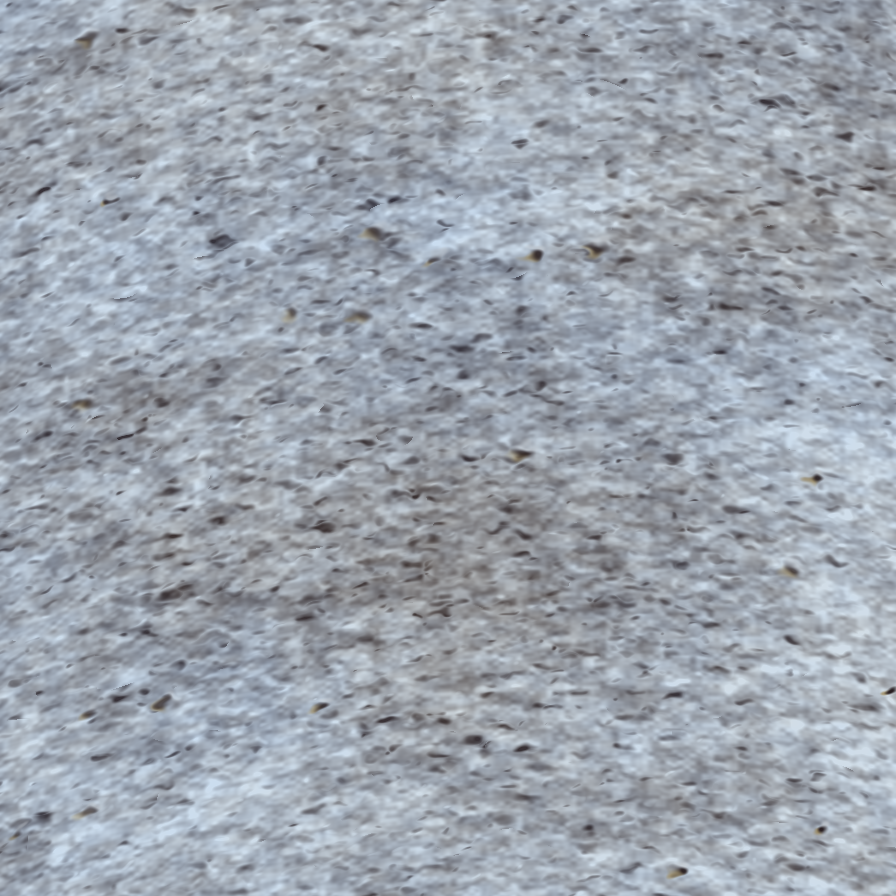
Reproduce this texture procedurally as a three.js fragment shader.

```glsl
// Weathered blue-grey ground seen at a slant: soft pale and brownish patches,
// fine streaks along a bending flow, and scattered dark and light flecks.
// Layered value noise makes the mottling, jittered cells place the flecks.
varying vec2 vUv;

vec2 hash2(vec2 p) {
  vec2 k = vec2(dot(p, vec2(127.1, 311.7)), dot(p, vec2(269.5, 183.3)));
  return fract(sin(k) * 43758.55);
}

float valueNoise(vec2 p) {
  vec2 cell = floor(p);
  vec2 f = fract(p);
  f = f * f * (3.0 - 2.0 * f);
  float low = mix(hash2(cell).x, hash2(cell + vec2(1.0, 0.0)).x, f.x);
  float high = mix(hash2(cell + vec2(0.0, 1.0)).x, hash2(cell + 1.0).x, f.x);
  return mix(low, high, f.y);
}

// Zero-centred noise
float grain(vec2 p) {
  return valueNoise(p) - 0.5;
}

// Soft ellipses, one per chosen cell; radius is measured in cells
float flecks(vec2 p, float share, float radius, float seed) {
  vec2 cell = floor(p);
  float cover = 0.0;
  for (int j = -1; j <= 1; j++) {
    for (int i = -1; i <= 1; i++) {
      vec2 id = cell + vec2(float(i), float(j));
      vec2 spot = hash2(id + seed);
      vec2 trait = hash2(id + seed + 57.3);
      vec2 d = p - id - spot;
      d.y += d.x * (trait.y - 0.5) * 0.7;
      float size = radius * mix(0.5, 1.2, trait.y);
      float mask = 1.0 - smoothstep(0.2, 1.3, length(d) / size);
      cover = max(cover, mask * step(trait.x, share) * mix(0.4, 1.0, spot.x));
    }
  }
  return cover;
}

void main() {
  // Flow rises to the right at the left edge and levels out at the right
  vec2 flow = vec2(vUv.x, vUv.y - 0.30 * vUv.x + 0.22 * vUv.x * vUv.x);
  vec2 ragged = flow + vec2(0.014, 0.007) * vec2(grain(flow * vec2(75.0, 120.0)),
                                                  grain(flow * vec2(80.0, 110.0) + 31.0));

  // Broad patches
  float patches = 0.23 * grain(flow * vec2(3.2, 4.5) + 7.0)
                + 0.18 * grain(flow * vec2(7.0, 12.0) + 19.0)
                + 0.17 * grain(flow * vec2(14.0, 28.0) + 43.0);
  float paleCorner = smoothstep(0.55, 0.95, vUv.x) * smoothstep(0.75, 0.25, vUv.y);

  // Streaks and fine grain
  float streaks = 0.34 * grain(ragged * vec2(32.0, 82.0) + 3.0)
                + 0.50 * grain(ragged * vec2(64.0, 145.0) + 11.0)
                + 0.34 * grain(flow * vec2(150.0, 230.0) + 23.0);
  float tone = 0.74 + patches + streaks + 0.07 * paleCorner;

  // Small flecks, dark ones denser in the darker patches
  float density = clamp(0.17 - 0.6 * patches, 0.06, 0.34);
  float dark = flecks(ragged * vec2(36.0, 92.0), density, 0.42, 5.0);
  float darkFine = flecks(ragged * vec2(58.0, 130.0), density, 0.45, 71.0);
  float light = flecks(ragged * vec2(48.0, 100.0), 0.20, 0.42, 137.0);
  tone += 0.22 * light - 0.70 * dark - 0.42 * darkFine;

  vec3 shadow = vec3(0.32, 0.31, 0.335);
  vec3 pale = vec3(0.73, 0.775, 0.82);
  vec3 color = mix(shadow, pale, clamp(tone, -0.25, 1.2));

  // Brownish and bluish drift of the hue
  float warmth = 0.8 * grain(flow * vec2(4.0, 6.0) + 83.0) - patches
               + 0.6 * grain(flow * vec2(50.0, 90.0) + 97.0);
  color += warmth * vec3(0.030, 0.0, -0.042);

  // Rare small pits with an ochre fringe and a pale rim
  vec2 pitGrid = ragged * vec2(13.0, 20.0);
  float ochre = flecks(pitGrid + vec2(0.07, 0.05), 0.09, 0.13, 211.0);
  float rim = flecks(pitGrid - vec2(0.05, 0.13), 0.09, 0.12, 211.0);
  float pit = flecks(pitGrid, 0.09, 0.13, 211.0);
  color = mix(color, vec3(0.80, 0.82, 0.84), 0.6 * rim);
  color = mix(color, vec3(0.60, 0.50, 0.28), 0.7 * ochre);
  color = mix(color, vec3(0.14, 0.10, 0.11), pit);

  gl_FragColor = vec4(clamp(color, 0.0, 1.0), 1.0);
}
```
